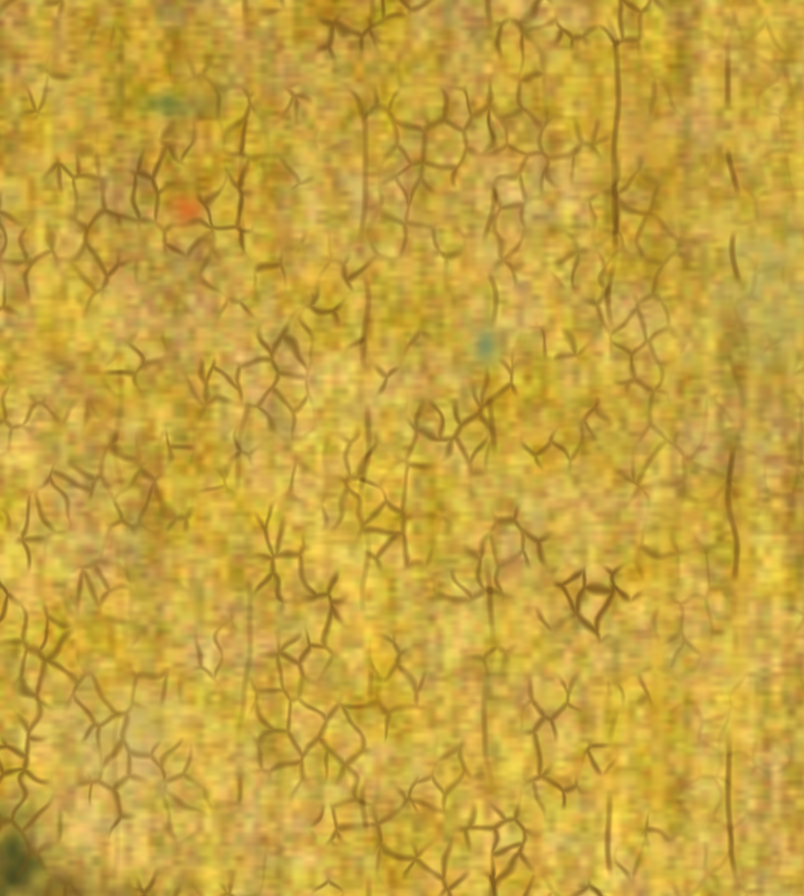
Write a Shadertoy shader that draws this texture.

```glsl
// Weathered ochre paint: fine grain and vertical brush streaks set the tone,
// broken Voronoi edges form the crackle, and wobbling vertical lines the splits.
// A few soft tinted stains lie on top. Lengths are in canvas heights.
#define OCHRE vec3(0.800, 0.660, 0.262)
#define TONE_STEP vec3(0.062, 0.063, 0.034)
#define CRACK_COLOR vec3(0.47, 0.33, 0.10)
#define GOLD vec3(0.91, 0.76, 0.25)
#define GRAIN_FREQ vec2(112.0, 78.0)
#define GRAIN_AMOUNT 2.7
#define STREAK_AMOUNT 1.7
#define CHROMA_AMOUNT 0.20
#define CELL_FREQ vec2(33.0, 24.0)
#define CRACK_WIDTH 0.17
#define CRACK_AMOUNT 0.62
#define SPLIT_COUNT 6

vec2 hash2(vec2 p) {
    vec2 q = vec2(dot(p, vec2(127.1, 311.7)), dot(p, vec2(269.5, 183.3)));
    return fract(sin(q) * 43758.5453);
}

// Smooth value noise in 0..1
float noise(vec2 p) {
    vec2 i = floor(p), f = fract(p);
    f = f * f * (3.0 - 2.0 * f);
    float low = mix(hash2(i).x, hash2(i + vec2(1, 0)).x, f.x);
    float high = mix(hash2(i + vec2(0, 1)).x, hash2(i + vec2(1, 1)).x, f.x);
    return mix(low, high, f.y);
}

// Noise centred on zero
float wave(vec2 p) { return noise(p) - 0.5; }

// Distance to the nearest Voronoi cell border
float cellBorder(vec2 p) {
    vec2 cell = floor(p), f = fract(p), nearest = vec2(8.0);
    for (int y = -1; y <= 1; y++)
    for (int x = -1; x <= 1; x++) {
        vec2 g = vec2(x, y), r = g + hash2(cell + g) - f;
        if (dot(r, r) < dot(nearest, nearest)) nearest = r;
    }
    float border = 8.0;
    for (int y = -2; y <= 2; y++)
    for (int x = -2; x <= 2; x++) {
        vec2 g = vec2(x, y), r = g + hash2(cell + g) - f, d = r - nearest;
        if (dot(d, d) > 1e-4)
            border = min(border, dot(0.5 * (nearest + r), normalize(d)));
    }
    return border;
}

// Light and dark of the paint surface, about one unit of deviation
float surfaceTone(vec2 p) {
    float right = smoothstep(0.62, 0.78, p.x);
    float t = GRAIN_AMOUNT * wave(p * GRAIN_FREQ);
    t += 1.5 * wave(p * vec2(75.0, 190.0) + 31.0);
    t += 1.5 * wave(p * vec2(38.0, 24.0) + 7.0);
    t += STREAK_AMOUNT * (1.0 + 0.5 * right) * wave(p * vec2(68.0, 5.0) + 13.0);
    t += 1.2 * wave(p * vec2(5.0, 4.0) + 3.0);
    return t + 0.6 - 1.0 * smoothstep(0.2, 1.0, p.y) - 0.25 * right;
}

// Short broken pieces of crackle, weaker on the streaked right side
float crackle(vec2 p) {
    vec2 bend = 0.012 * vec2(wave(p * 45.0), wave(p * 45.0 + 17.0));
    float line = smoothstep(CRACK_WIDTH, 0.0, cellBorder((p + bend) * CELL_FREQ));
    float broken = smoothstep(0.38, 0.78, noise(p * vec2(30.0, 26.0) + 51.0));
    float region = 0.55 + 0.7 * noise(p * 6.0 + 9.0);
    return line * broken * region * mix(1.0, 0.4, smoothstep(0.68, 0.78, p.x));
}

// Long vertical splits, stronger to the right
float splits(vec2 p) {
    float sum = 0.0;
    for (int i = 0; i < SPLIT_COUNT; i++) {
        float k = float(i);
        float x = 0.135 + 0.137 * k + 0.016 * wave(vec2(k * 9.0, p.y * 18.0));
        float line = smoothstep(0.0055, 0.0005, abs(p.x - x));
        float broken = smoothstep(0.3, 0.75, noise(vec2(k * 7.0 + 2.0, p.y * 21.0)));
        sum += line * broken * min(0.25 + 0.18 * k, 0.95);
    }
    return sum;
}

// Light brushed streak leaning from x at the bottom
float brushed(vec2 p, float x, float slope) {
    float d = (p.x - x - slope * p.y) / 0.008;
    return exp(-d * d) * smoothstep(0.75, 0.4, p.y) * (0.4 + 0.6 * noise(p * vec2(90.0, 16.0)));
}

// Soft ragged spot
float stain(vec2 p, vec2 centre, vec2 size) {
    vec2 d = (p - centre) / size;
    return exp(-dot(d, d)) * (0.35 + 0.9 * noise(p * vec2(70.0, 55.0) + 5.0));
}

void mainImage(out vec4 fragColor, in vec2 fragCoord) {
    vec2 p = fragCoord / iResolution.y;
    vec3 color = OCHRE + TONE_STEP * surfaceTone(p);

    // Warm, cool and pale flecks
    color.b += CHROMA_AMOUNT * (0.6 * wave(p * vec2(60.0, 50.0) + 71.0) + 0.6 * wave(p * 14.0 + 83.0));
    color.rg += 0.07 * wave(p * vec2(90.0, 80.0) + 91.0) * vec2(1.0, -0.8);

    color = mix(color, GOLD, 0.6 * brushed(p, 0.733, 0.022));
    color = mix(color, GOLD, 0.7 * brushed(p, 0.811, 0.052));

    // Stains: green, orange, teal, pale patches, gold and the dark corner
    color = mix(color, vec3(0.42, 0.48, 0.20), 0.85 * stain(p, vec2(0.19, 0.883), vec2(0.038, 0.014)));
    color = mix(color, vec3(0.85, 0.43, 0.15), 0.75 * stain(p, vec2(0.21, 0.768), vec2(0.017, 0.020)));
    color = mix(color, vec3(0.50, 0.57, 0.36), 0.85 * stain(p, vec2(0.54, 0.61), vec2(0.017, 0.022)));
    color = mix(color, vec3(0.70, 0.68, 0.42), 0.65 * stain(p, vec2(0.86, 0.67), vec2(0.07, 0.09)));
    color = mix(color, vec3(0.80, 0.71, 0.48), 0.55 * stain(p, vec2(0.14, 0.18), vec2(0.07, 0.06)));
    color = mix(color, vec3(0.86, 0.65, 0.14), 0.50 * stain(p, vec2(0.71, 0.85), vec2(0.05, 0.06)));
    color = mix(color, vec3(0.27, 0.29, 0.13), 0.90 * stain(p, vec2(0.015, 0.03), vec2(0.035, 0.06)));
    color = mix(color, vec3(0.40, 0.30, 0.10), 0.70 * stain(p, vec2(0.10, 0.005), vec2(0.06, 0.025)));

    float crack = clamp(CRACK_AMOUNT * (crackle(p) + splits(p)), 0.0, 0.85);
    fragColor = vec4(clamp(mix(color, CRACK_COLOR, crack), 0.0, 1.0), 1.0);
}
```
